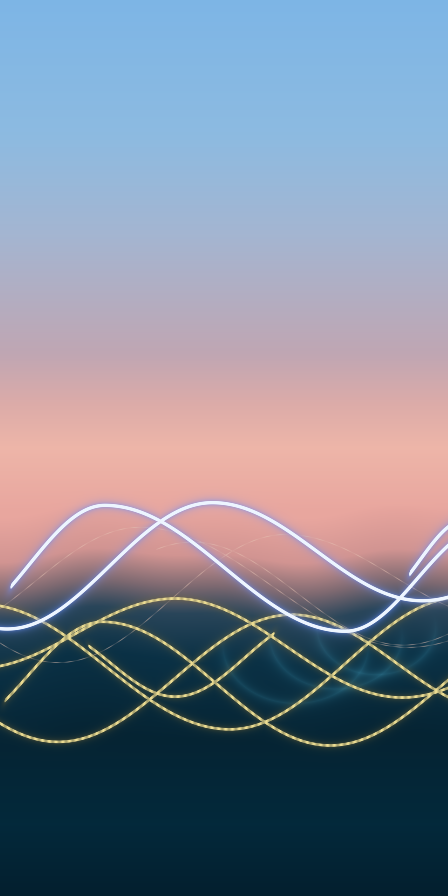
A WebGL 1 fragment shader for this background:

```glsl
precision highp float;
// Dusk sky over a dark shore, crossed by waving blue and gold light trails.

uniform vec2 u_resolution;

#define PI 3.14159265
#define BLUE_WIDTH 0.0038
#define GOLD_WIDTH 0.0030
#define FAINT_WIDTH 0.0011
#define GOLD_DASHES 66.0
#define FAINT_DASHES 34.0
#define HORIZON_WOBBLE 0.012
#define BLUE_CORE vec3(0.93, 0.96, 1.0)
#define BLUE_HALO vec3(0.42, 0.56, 0.98)
#define GOLD_CORE vec3(0.93, 0.87, 0.58)
#define GOLD_HALO vec3(0.52, 0.43, 0.20)
#define FAINT_TINT vec3(0.90, 0.76, 0.70)

// Blends towards a colour while y falls from one height to another.
vec3 band(vec3 base, vec3 tint, float high, float low, float y) {
  return mix(base, tint, clamp((high - y) / (high - low), 0.0, 1.0));
}

vec3 skyColor(vec2 p) {
  float y = p.y;
  vec3 c = band(vec3(0.49, 0.71, 0.90), vec3(0.55, 0.73, 0.88), 2.0, 1.70, y);
  c = band(c, vec3(0.64, 0.71, 0.82), 1.70, 1.48, y);
  c = band(c, vec3(0.75, 0.65, 0.70), 1.48, 1.21, y);
  c = band(c, vec3(0.86, 0.67, 0.66), 1.21, 1.10, y);
  c = band(c, vec3(0.93, 0.71, 0.66), 1.10, 1.00, y);
  c = band(c, vec3(0.91, 0.65, 0.62), 1.00, 0.86, y);

  // Uneven haze, then the deep shore below it
  float h = y + HORIZON_WOBBLE * (sin(p.x * 9.0 + 2.2) + 0.6 * sin(p.x * 19.0 + 1.0));
  c = band(c, vec3(0.82, 0.58, 0.57), 0.86, 0.76, h);
  c = band(c, vec3(0.49, 0.41, 0.44), 0.76, 0.69, h);
  c = band(c, vec3(0.16, 0.27, 0.35), 0.69, 0.63, h);
  c = band(c, vec3(0.04, 0.19, 0.27), 0.63, 0.53, h);
  c = band(c, vec3(0.02, 0.14, 0.20), 0.53, 0.35, h);
  c = band(c, vec3(0.01, 0.16, 0.23), 0.35, 0.16, y);
  return band(c, vec3(0.01, 0.12, 0.18), 0.16, 0.0, y);
}

// Distance to a cosine wave through three extremes, cut to a span in x.
float wave(vec2 p, vec2 left, vec2 mid, vec2 right, vec2 span) {
  vec2 a = p.x < mid.x ? left : mid;
  vec2 b = p.x < mid.x ? mid : right;
  vec2 d = b - a;
  float phase = PI * (p.x - a.x) / d.x;
  float height = a.y + d.y * (0.5 - 0.5 * cos(phase));
  float slope = 0.5 * PI * d.y / d.x * sin(phase);
  float across = abs(p.y - height) / sqrt(1.0 + slope * slope);
  float beyond = max(max(span.x - p.x, p.x - span.y), 0.0);
  return length(vec2(across, beyond));
}

float stroke(float d, float width) {
  float pixel = 1.0 / u_resolution.x;
  float edge = max(pixel, width * 0.5);
  return 1.0 - smoothstep(width - edge * 0.5, width + edge * 0.5, d);
}

float dashes(float x, float count) {
  return 0.5 + 0.5 * sin(2.0 * PI * count * x);
}

void main() {
  vec2 p = gl_FragCoord.xy / u_resolution * vec2(1.0, 2.0);
  vec2 whole = vec2(-0.1, 1.1);
  vec3 color = skyColor(p);

  // Dim teal rings beneath the trails
  for (int i = 0; i < 3; i++) {
    float k = float(i);
    vec2 q = (p - vec2(0.66 + 0.09 * k, 0.56 + 0.02 * k)) * vec2(0.8, 1.0);
    float ring = abs(length(q) - 0.13 + 0.012 * k);
    float lower = 1.0 - smoothstep(-0.06, 0.04, q.y);
    color += vec3(0.05, 0.10, 0.11) * exp(-ring * 110.0) * lower;
  }

  // Thin broken trails
  float faint = wave(p, vec2(-0.156, 0.581), vec2(0.312, 0.823), vec2(0.911, 0.555), whole);
  faint = min(faint, wave(p, vec2(0.13, 0.521), vec2(0.638, 0.807), vec2(1.12, 0.62), whole));
  faint = min(faint, wave(p, vec2(-0.05, 0.55), vec2(0.43, 0.79), vec2(0.9, 0.56), vec2(0.35, 1.1)));
  float broken = 0.15 + 0.35 * dashes(p.x, FAINT_DASHES);
  color = mix(color, FAINT_TINT, stroke(faint, FAINT_WIDTH) * broken);

  // Gold trails
  float gold = wave(p, vec2(0.13, 0.344), vec2(0.651, 0.628), vec2(1.12, 0.411), whole);
  gold = min(gold, wave(p, vec2(-0.104, 0.372), vec2(0.229, 0.612), vec2(0.737, 0.336), vec2(0.013, 1.1)));
  gold = min(gold, wave(p, vec2(-0.052, 0.508), vec2(0.391, 0.664), vec2(0.898, 0.443), whole));
  gold = min(gold, wave(p, vec2(-0.039, 0.651), vec2(0.513, 0.372), vec2(1.03, 0.667), whole));
  gold = min(gold, wave(p, vec2(0.104, 0.594), vec2(0.391, 0.445), vec2(0.703, 0.62), vec2(0.2, 0.61)));
  float beads = 0.6 + 0.4 * dashes(p.x, GOLD_DASHES);
  color = mix(color, GOLD_HALO, 0.55 * exp(-gold / 0.006));
  color = mix(color, GOLD_CORE, stroke(gold, GOLD_WIDTH) * beads);

  // Blue trails, brightest of all
  float blue = wave(p, vec2(-0.104, 0.607), vec2(0.234, 0.872), vec2(0.771, 0.591), vec2(0.027, 0.771));
  blue = min(blue, wave(p, vec2(0.771, 0.591), vec2(1.094, 0.828), vec2(1.4, 0.6), vec2(0.771, 1.1)));
  blue = min(blue, wave(p, vec2(0.833, 0.659), vec2(1.042, 0.841), vec2(1.3, 0.6), vec2(0.917, 1.1)));
  blue = min(blue, wave(p, vec2(0.016, 0.596), vec2(0.474, 0.878), vec2(0.943, 0.659), whole));
  color = mix(color, BLUE_HALO, 0.85 * exp(-blue / 0.007));
  color = mix(color, BLUE_CORE, stroke(blue, BLUE_WIDTH));

  gl_FragColor = vec4(color, 1.0);
}
```
